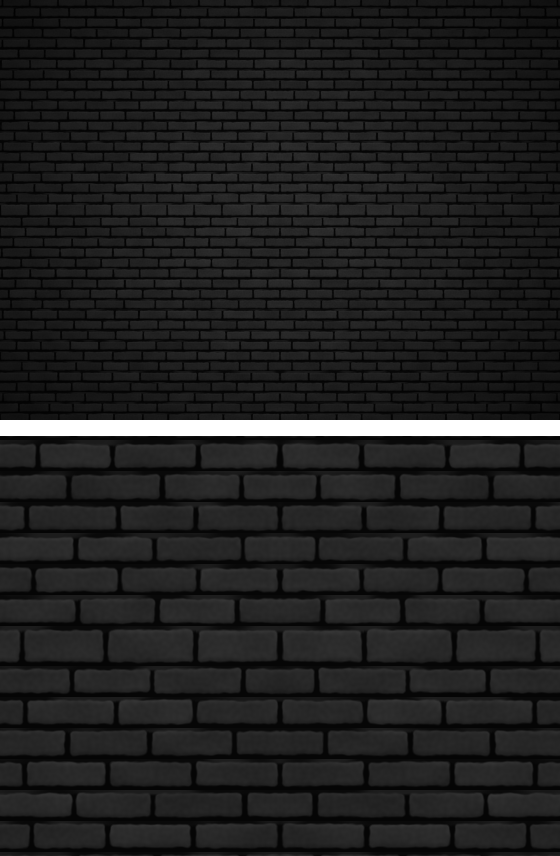
Top: the whole. Bottom: its middle third, enlarged.
Give the GLSL for this texture, as a Shadertoy shader.

```glsl
#define ROW_HEIGHT 0.0246
#define TALL_HEIGHT 0.0310
#define BRICK_WIDTH 0.0660
#define BED_GAP 0.0052
#define HEAD_GAP 0.0040
#define CORNER 0.0028
#define JOINT_JITTER 0.16
#define EDGE_WEAR 0.0011
#define BRICK_TONE 0.158
#define MORTAR_TONE 0.115
#define SHADOW_TONE 0.022
#define FALLOFF vec2(1.15, 1.60)

float hash(vec2 p) {
    vec3 q = fract(vec3(p.xyx) * 0.1031);
    q += dot(q, q.yzx + 33.33);
    return fract((q.x + q.y) * q.z);
}

vec2 gradient(vec2 cell) {
    float angle = 6.2832 * hash(cell);
    return vec2(cos(angle), sin(angle));
}

// Gradient noise, roughly -0.7 to 0.7
float noise(vec2 p) {
    vec2 i = floor(p), f = fract(p);
    vec2 w = f * f * f * (f * (f * 6.0 - 15.0) + 10.0);
    vec2 e = vec2(0.0, 1.0);
    float low = mix(dot(gradient(i), f), dot(gradient(i + e.yx), f - e.yx), w.x);
    float high = mix(dot(gradient(i + e), f - e), dot(gradient(i + e.yy), f - e.yy), w.x);
    return mix(low, high, w.y);
}

// Position of a vertical joint in brick widths; joint 0 stays on the mirror axis
float joint(float i, float row) {
    float jitter = hash(vec2(i + 7.0, row + 131.0)) - 0.5;
    return i + JOINT_JITTER * jitter * step(0.5, i);
}

float roundedBox(vec2 p, vec2 halfSize, float radius) {
    vec2 d = abs(p) - halfSize + radius;
    return length(max(d, 0.0)) + min(max(d.x, d.y), 0.0) - radius;
}

void mainImage(out vec4 fragColor, in vec2 fragCoord) {
    float pixel = 1.0 / iResolution.y;
    vec2 p = (fragCoord - 0.5 * iResolution.xy) * pixel;
    vec2 wall = vec2(abs(p.x), p.y);

    // Courses count outward from the tall middle one
    float beyond = abs(p.y) - 0.5 * TALL_HEIGHT;
    float step0 = floor(beyond / ROW_HEIGHT);
    bool tall = beyond < 0.0;
    float row = tall ? 0.0 : sign(p.y) * (step0 + 1.0);
    float height = tall ? TALL_HEIGHT : ROW_HEIGHT;
    float rowCenter = tall ? 0.0
        : sign(p.y) * (0.5 * TALL_HEIGHT + (step0 + 0.5) * ROW_HEIGHT);

    // Running bond, mirrored left to right, with uneven brick lengths
    float odd = mod(abs(row), 2.0);
    float width = BRICK_WIDTH * (1.0 + 0.03 * (hash(vec2(row + 90.0, 3.0)) - 0.5));
    float u = wall.x / width + 0.5 * odd;
    float cell = floor(u);
    if (u < joint(cell, row)) cell -= 1.0;
    else if (u >= joint(cell + 1.0, row)) cell += 1.0;
    float right = joint(cell + 1.0, row);
    float left = joint(cell, row);
    if (odd > 0.5 && cell < 0.5) left = 1.0 - right;
    vec2 id = vec2(cell + 17.0, row + 61.0);

    // Worn brick outline
    vec2 local = vec2((u - 0.5 * (left + right)) * width, p.y - rowCenter);
    vec2 halfSize = 0.5 * vec2((right - left) * width - HEAD_GAP, height - BED_GAP);
    halfSize.y -= 0.0007 * hash(id + 5.0);
    local.y += 0.02 * local.x * (hash(id + 11.0) - 0.5);
    float wear = noise(wall * 85.0 + 40.0) + 0.6 * noise(wall * 190.0 + 70.0);
    float dist = roundedBox(local, halfSize, CORNER) + EDGE_WEAR * wear;
    float soft = 0.0006 + 0.6 * pixel;
    float brickMask = 1.0 - smoothstep(-soft, soft, dist);

    // Brick face: own tone, stains, grain, lit upper rim and shaded lower rim
    float stain = noise(wall * vec2(28.0, 45.0) + 15.0);
    float grain = noise(wall * 240.0 + 5.0);
    float face = BRICK_TONE * (0.92 + 0.17 * hash(id) + 0.16 * stain + 0.10 * grain);
    float rim = smoothstep(-0.0045, -0.0005, dist);
    face *= 1.0 + 0.20 * rim * clamp(local.y / halfSize.y, -1.0, 1.0);

    // Mortar: patchy and lit above a brick, black shadow under it
    float patches = smoothstep(-0.15, 0.35, noise(wall * vec2(24.0, 38.0) + 90.0));
    float ledge = smoothstep(0.75, 1.05, local.y / halfSize.y);
    float mortar = mix(SHADOW_TONE, MORTAR_TONE, ledge * (0.15 + 0.85 * patches));

    // Soft light fading toward the borders
    float light = exp(-dot(FALLOFF, p * p));
    float tone = mix(mortar, face, brickMask) * light;
    fragColor = vec4(vec3(tone), 1.0);
}
```
